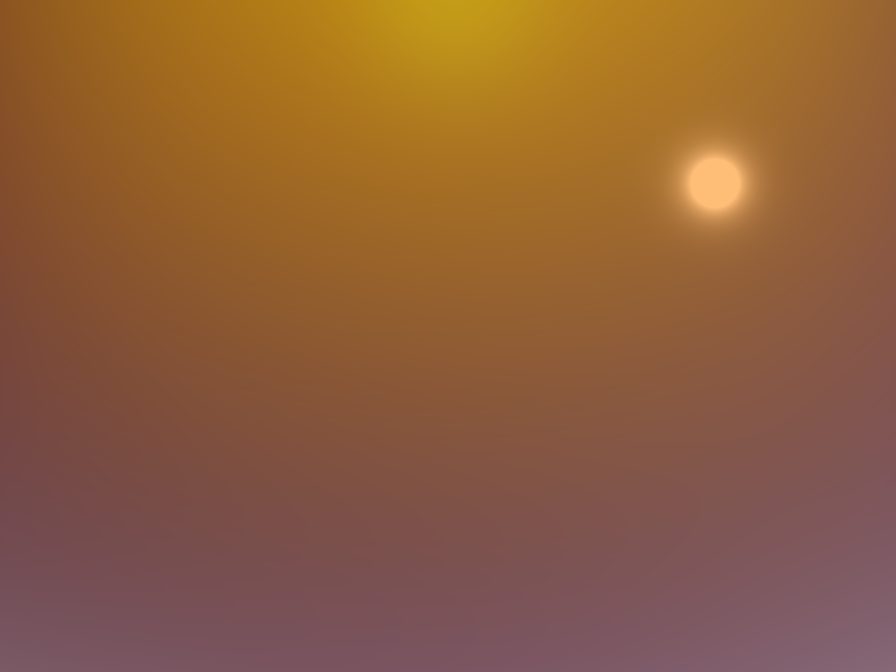
A WebGL 2 fragment shader for this background:

```glsl
#version 300 es
// A hazy dusk sky: gold light from above sinking into mauve, with a small soft sun.
precision highp float;

uniform vec2 u_resolution;
out vec4 outColor;

// Smooth four-colour ramp (cubic Bezier)
vec3 ramp(vec3 a, vec3 b, vec3 c, vec3 d, float t) {
    float s = 1.0 - t;
    return a * s * s * s + 3.0 * b * s * s * t + 3.0 * c * s * t * t + d * t * t * t;
}

// Round gaussian light
float softGlow(vec2 p, vec2 center, float radius) {
    vec2 q = (p - center) / radius;
    return exp(-dot(q, q));
}

// Solid core with an exponential halo
float sunLight(vec2 p, vec2 center, float core, float falloff) {
    return exp(-max(distance(p, center) - core, 0.0) / falloff);
}

// Vertical haze, cooler toward the right, warmed along the middle
vec3 sky(vec2 uv) {
    const vec3 AMBER = vec3(0.541, 0.329, 0.129);
    const vec3 RUST = vec3(0.525, 0.296, 0.173);
    const vec3 UMBER = vec3(0.388, 0.216, 0.245);
    const vec3 MAUVE = vec3(0.478, 0.353, 0.400);
    const vec3 COOL_SHIFT = vec3(0.047, 0.055, 0.067);
    const vec3 WARM_TOP = vec3(0.165, 0.161, -0.071);
    const vec3 WARM_BASE = vec3(-0.020, -0.043, -0.047);

    float depth = 1.0 - uv.y;
    float middle = 4.0 * uv.x * (1.0 - uv.x);
    vec3 haze = ramp(AMBER, RUST, UMBER, MAUVE, depth);
    return haze + COOL_SHIFT * uv.x + mix(WARM_TOP, WARM_BASE, depth) * middle;
}

void main() {
    const vec3 GOLD_LIGHT = vec3(0.040, 0.094, 0.0);
    const vec3 SUN_COLOR = vec3(1.0, 0.745, 0.470);

    vec2 uv = gl_FragCoord.xy / u_resolution;
    vec2 stretch = vec2(u_resolution.x / u_resolution.y, 1.0);
    vec2 p = uv * stretch;

    vec3 color = sky(uv);
    color += GOLD_LIGHT * softGlow(p, vec2(0.505, 1.0) * stretch, 0.15);

    // Sun
    vec2 sunCenter = vec2(0.798, 0.727) * stretch;
    color = mix(color, SUN_COLOR, sunLight(p, sunCenter, 0.036, 0.022));

    outColor = vec4(color, 1.0);
}
```
